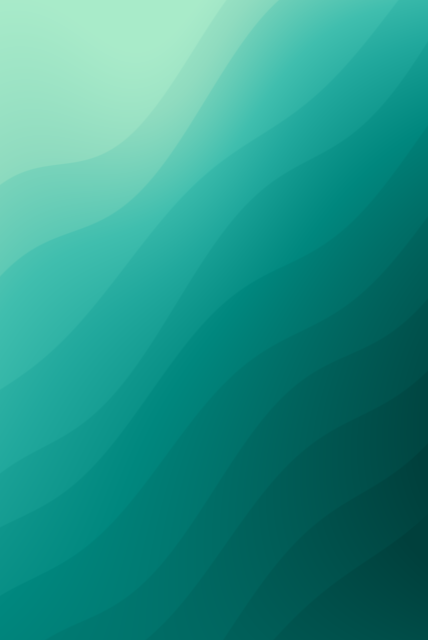
Reproduce this background procedurally as a Shadertoy shader.

```glsl
// Diagonal teal waves stepping from a mint corner down to a deep green one.
// Each wave edge is a slope plus one sine; every edge crossed darkens a smooth
// light field, and a colour ramp turns the resulting light level into colour.

const int EDGES = 10;

// Per edge: height at the left, rise over the width, cosine and sine amounts.
const vec4 WAVES[EDGES] = vec4[EDGES](
    vec4( 0.663, 0.573,  0.048, -0.008),
    vec4( 0.526, 0.663,  0.042,  0.005),
    vec4( 0.395, 0.647, -0.004, -0.022),
    vec4( 0.229, 0.720,  0.031, -0.020),
    vec4( 0.164, 0.633,  0.012, -0.029),
    vec4( 0.049, 0.617,  0.020, -0.021),
    vec4(-0.098, 0.667,  0.035,  0.012),
    vec4(-0.188, 0.640,  0.026,  0.017),
    vec4(-0.362, 0.700,  0.025,  0.018),
    vec4(-0.419, 0.633,  0.013,  0.013));

float waveHeight(vec4 wave, float x) {
    float angle = 10.05 * x;
    return dot(wave, vec4(1.0, x, cos(angle), sin(angle)));
}

// Number of edges lying above the point, with smoothed crossings.
float bandIndex(vec2 uv) {
    float band = 0.0;
    for (int i = 0; i < EDGES; i++) {
        float depth = waveHeight(WAVES[i], uv.x) - uv.y;
        float soft = 0.75 * fwidth(depth);
        band += smoothstep(-soft, soft, depth);
    }
    return band;
}

// Smooth light: falls downward and to the right, with a soft upper glow.
float lightField(vec2 uv) {
    float down = 1.0 - uv.y;
    vec2 toGlow = vec2(uv.x - 0.4, down - 0.17);
    float sideShade = uv.x * (0.118 + 0.706 * down * uv.y);
    float glow = 0.1 * exp(-dot(toGlow, toGlow) / 0.08);
    return 0.91 - 0.235 * down - sideShade + glow;
}

// Each ramp colour sits at the light level given by its own green channel.
vec3 tealRamp(float level) {
    const vec3 stops[6] = vec3[6](
        vec3(0.00, 0.25, 0.235), vec3(0.00, 0.53, 0.495),
        vec3(0.13, 0.66, 0.615), vec3(0.25, 0.745, 0.682),
        vec3(0.56, 0.86, 0.75),  vec3(0.66, 0.92, 0.79));
    vec3 color = stops[0];
    for (int i = 1; i < 6; i++) {
        float t = (level - stops[i - 1].g) / (stops[i].g - stops[i - 1].g);
        color = mix(color, stops[i], clamp(t, 0.0, 1.0));
    }
    return color;
}

void mainImage(out vec4 fragColor, in vec2 fragCoord) {
    vec2 uv = fragCoord / iResolution.xy;
    float level = lightField(uv) - 0.026 * bandIndex(uv);
    fragColor = vec4(tealRamp(level), 1.0);
}
```
